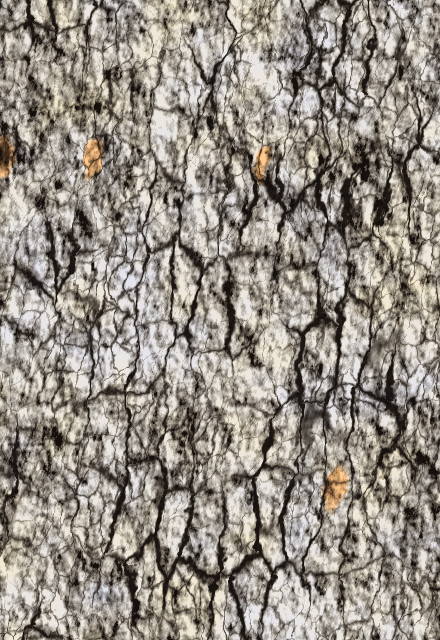
Write a WebGL 2 fragment shader that draws this texture.

```glsl
#version 300 es
precision highp float;
// Weathered tree bark: pale, rough plates split by dark, mostly upright cracks.
// Two warped Voronoi layers and ridged noise cut the cracks; layered value
// noise gives the relief, grain, stains and rare patches of bare wood.

#define LEAN 0.10                   // sideways drift of cracks per unit height
#define PLATE_CELLS vec2(13.0, 5.6) // large plates per canvas width
#define CHIP_CELLS vec2(27.0, 15.0) // small chips per canvas width
#define PLATE_CRACK 0.15            // crack half widths, in cells
#define CHIP_CRACK 0.14
#define WARP 0.065                  // raggedness of the cracks
#define RELIEF 2.3                  // strength of the side light
#define GRAIN 0.85                  // contrast of the surface grain
#define BASE_TONE 0.80
#define WOOD_CHANCE 0.14            // share of grid cells with bare wood

uniform vec2 u_resolution;
out vec4 fragColor;

// Integer hash giving two values in 0..1
vec2 hash2(vec2 cell) {
  uvec2 v = uvec2(ivec2(cell)) * 1664525u + 1013904223u;
  v.x += v.y * 1664525u;
  v.y += v.x * 1664525u;
  v ^= v >> 16u;
  v.x += v.y * 1664525u;
  v.y += v.x * 1664525u;
  v ^= v >> 16u;
  return vec2(v & 0xffffu) / 65535.0;
}

float noise(vec2 p) {
  vec2 i = floor(p), f = fract(p);
  f = f * f * (3.0 - 2.0 * f);
  float low = mix(hash2(i).x, hash2(i + vec2(1, 0)).x, f.x);
  float high = mix(hash2(i + vec2(0, 1)).x, hash2(i + vec2(1, 1)).x, f.x);
  return mix(low, high, f.y);
}

float fbm(vec2 p) {
  float sum = 0.0, amp = 0.5, total = 0.0;
  for (int i = 0; i < 5; i++) {
    sum += amp * noise(p);
    total += amp;
    amp *= 0.6;
    p = p * 2.03 + vec2(17.3, 9.1);
  }
  return sum / total;
}

// Voronoi: x = distance to border, y = how upright the border is, z = cell value
vec3 cells(vec2 p) {
  vec2 base = floor(p), f = fract(p), nearest = vec2(0), home = vec2(0);
  float best = 9.0;
  for (int y = -1; y <= 1; y++)
    for (int x = -1; x <= 1; x++) {
      vec2 g = vec2(x, y);
      vec2 r = g + 0.1 + 0.8 * hash2(base + g) - f;
      if (dot(r, r) < best) { best = dot(r, r); nearest = r; home = g; }
    }
  vec2 border = vec2(9.0, 1.0);
  for (int y = -2; y <= 2; y++)
    for (int x = -2; x <= 2; x++) {
      vec2 g = home + vec2(x, y);
      if (x == 0 && y == 0) continue;
      vec2 r = g + 0.1 + 0.8 * hash2(base + g) - f;
      vec2 n = normalize(r - nearest);
      float d = dot(0.5 * (r + nearest), n);
      if (d < border.x) border = vec2(d, abs(n.x));
    }
  return vec3(border, hash2(base + home + 71.0).y);
}

// Antialiased coverage of a line of the given half width
float line(float d, float halfWidth, float soft) {
  return 1.0 - smoothstep(halfWidth - soft, halfWidth + soft, d);
}

// Tone 0..1 to bark colour, from crack shadow to sunlit plate
vec3 barkColor(float t) {
  t = clamp(t, 0.0, 1.06) * 5.0;
  vec3 c = mix(vec3(0.08, 0.06, 0.05), vec3(0.31, 0.28, 0.25), min(t, 1.0));
  c = mix(c, vec3(0.49, 0.46, 0.42), clamp(t - 1.0, 0.0, 1.0));
  c = mix(c, vec3(0.65, 0.62, 0.58), clamp(t - 2.0, 0.0, 1.0));
  c = mix(c, vec3(0.77, 0.75, 0.71), clamp(t - 3.0, 0.0, 1.0));
  return mix(c, vec3(0.89, 0.87, 0.84), max(t - 4.0, 0.0));
}

void main() {
  vec2 p = gl_FragCoord.xy / u_resolution.x;
  float pixel = 1.0 / u_resolution.x;
  p.x -= LEAN * p.y;
  vec2 ragged = vec2(fbm(p * vec2(16, 11)), fbm(p * vec2(15, 12) + 40.0)) - 0.5;
  vec2 q = p + WARP * ragged;

  // Cracks: wide between plates, fine between chips, long upright fissures
  vec3 plate = cells(q * PLATE_CELLS);
  vec3 chip = cells(q * CHIP_CELLS + 31.0);
  float plateWidth = PLATE_CRACK * (noise(p * vec2(11, 7)) - 0.28) * mix(0.35, 1.0, plate.y);
  float chipWidth = CHIP_CRACK * (noise(p * vec2(15, 9) + 60.0) - 0.38) * mix(0.5, 1.0, chip.y);
  float crack = line(plate.x, plateWidth, 0.015 + pixel * PLATE_CELLS.x);
  crack = max(crack, 0.85 * line(chip.x, chipWidth, 0.015 + pixel * CHIP_CELLS.x));
  float ridge = abs(noise(q * vec2(19, 3.2) + 12.0) - 0.5);
  float fissure = line(ridge, 0.1 * (noise(p * vec2(9, 8) + 25.0) - 0.45), 0.03);
  crack = max(crack, 0.8 * fissure);

  // Surface tone: stains, side-lit relief, grain and pits
  float stain = fbm(p * vec2(4.0, 3.0) + 5.0);
  vec2 s = p * vec2(34, 22);
  float rough = fbm(s);
  float lit = rough - fbm(s + vec2(0.22, 0.16));
  float speck = noise(p * vec2(150, 120));
  float pits = smoothstep(0.56, 0.74, fbm(p * vec2(46, 24) + 90.0));
  float tone = BASE_TONE + GRAIN * (rough - 0.5) + RELIEF * lit + 0.16 * (speck - 0.5);
  tone += 0.9 * (stain - 0.5) + 0.14 * (plate.z - 0.5) + 0.12 * (chip.z - 0.5);
  tone -= 0.45 * pits + 0.16 * exp(-plate.x * 14.0) + 0.13 * exp(-chip.x * 11.0);
  tone = mix(tone, 0.04 * speck, crack);
  vec3 color = barkColor(tone);

  // Faint moss and warm tints, then rare ragged ovals of bare wood
  float tint = fbm(p * 9.0 + 130.0) - 0.5;
  color *= 1.0 + tint * vec3(0.10, 0.03, -0.22);
  vec2 grid = q * vec2(5, 4);
  vec2 spot = hash2(floor(grid) + 203.0);
  vec2 away = (fract(grid) - mix(vec2(0.35), vec2(0.65), spot.yx)) / vec2(0.11, 0.2);
  float wood = step(spot.x, WOOD_CHANCE) * (1.0 - smoothstep(0.6, 1.1, length(away) + 1.5 * tint));
  color = mix(color, color * vec3(1.12, 0.88, 0.62), wood);
  fragColor = vec4(clamp(color, 0.0, 1.0), 1.0);
}
```
